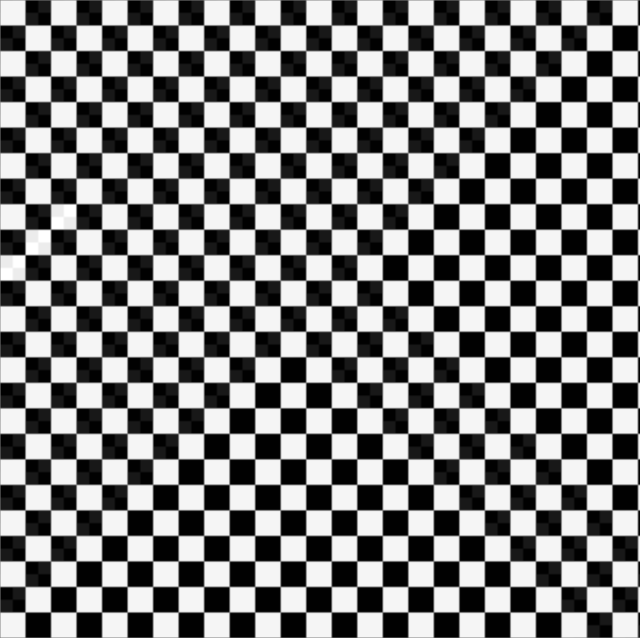
Reproduce this pattern procedurally as a WebGL 1 fragment shader.

```glsl
precision highp float;
// Black and white checkerboard whose dark squares are split into quarters, with plain wedges and three bright squares.

uniform vec2 u_resolution;

#define ROWS 25.0           // squares from top to bottom
#define EDGE_SOFTNESS 0.055 // half width of an edge, in squares
#define WHITE 0.962
#define BLACK 0.002
#define QUARTER_GREY 0.095
#define GLINT_BRIGHT 1.0
#define GLINT_DULL 0.925
#define GLINT_DIAGONAL 10.0 // column + row of the bright squares
#define GLINT_COLUMNS 3.0
#define WEDGE_START 24.0    // plain squares lie beyond this diagonal
#define BAND_CENTRE 1.0     // column - row of the quartered band
#define BAND_HALF 3.5

// Alternates +1 and -1 over unit intervals, with softened steps.
float softSquare(float x, float softness) {
  float f = fract(x);
  float toEdge = min(f, 1.0 - f);
  float level = 2.0 * smoothstep(-softness, softness, toEdge) - 1.0;
  return level * (1.0 - 2.0 * mod(floor(x), 2.0));
}

// Two-dimensional checker: 1 on the top-left square, 0 on its neighbours.
float checker(vec2 p, float softness) {
  return 0.5 + 0.5 * softSquare(p.x, softness) * softSquare(p.y, softness);
}

void main() {
  // Square units, with rows counted from the top.
  float pixel = ROWS / u_resolution.y;
  vec2 p = vec2(gl_FragCoord.x, u_resolution.y - gl_FragCoord.y) * pixel;
  vec2 cell = floor(p);
  float softness = max(EDGE_SOFTNESS, 0.7 * pixel);

  float diagonal = cell.x + cell.y;
  float offset = cell.x - cell.y;
  float quarters = checker(2.0 * p, 2.0 * softness);

  // Dark squares: quartered, except in the right and bottom wedges.
  float plain = step(WEDGE_START, diagonal) * step(BAND_HALF, abs(offset - BAND_CENTRE));
  float dark = mix(mix(QUARTER_GREY, BLACK, quarters), BLACK, plain);

  // Light squares: a short diagonal run has quarters of its own.
  float glint = step(abs(diagonal - GLINT_DIAGONAL), 0.5) * step(cell.x + 0.5, GLINT_COLUMNS);
  float light = mix(WHITE, mix(GLINT_BRIGHT, GLINT_DULL, quarters), glint);

  gl_FragColor = vec4(vec3(mix(dark, light, checker(p, softness))), 1.0);
}
```
